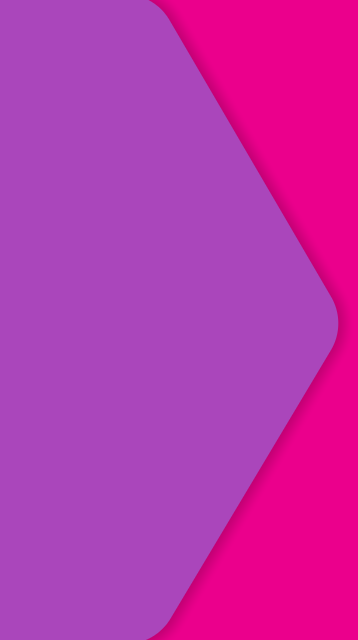
Write a Shadertoy shader that draws this background.

```glsl
// A flat purple panel with a rounded arrow-like tip over a magenta ground.
// The panel is a signed distance to a convex core grown by a corner radius;
// the same distance, slightly shifted, gives the soft shadow along its edge.

// Lengths are in units of the canvas height
const vec3 PANEL_COLOR = vec3(0.667, 0.275, 0.733);
const vec3 GROUND_COLOR = vec3(0.922, 0.0, 0.549);
const vec2 TIP = vec2(0.4466, 0.4948);
const vec2 TOP_CORNER = vec2(0.194, 0.9273);
const vec2 BOTTOM_CORNER = vec2(0.1961, 0.0756);
const float CORNER_RADIUS = 0.082;
const float LEFT_REACH = 2.0;
const vec2 SHADOW_OFFSET = vec2(0.003, -0.001);
const float SHADOW_INNER = -0.010;
const float SHADOW_OUTER = 0.024;
const float SHADOW_STRENGTH = 0.19;

float segmentDistance(vec2 p, vec2 a, vec2 b) {
    vec2 ap = p - a, ab = b - a;
    return length(ap - ab * clamp(dot(ap, ab) / dot(ab, ab), 0.0, 1.0));
}

// Negative inside the panel; each half uses its own corner
float panelDistance(vec2 p) {
    vec2 corner = p.y > TIP.y ? TOP_CORNER : BOTTOM_CORNER;
    float slanted = segmentDistance(p, TIP, corner);
    float flatSide = segmentDistance(p, corner, vec2(-LEFT_REACH, corner.y));
    float along = (p.y - TIP.y) / (corner.y - TIP.y);
    bool inside = along < 1.0 && p.x < mix(TIP.x, corner.x, along);
    float core = min(slanted, flatSide);
    return (inside ? -core : core) - CORNER_RADIUS;
}

void mainImage(out vec4 fragColor, in vec2 fragCoord) {
    vec2 p = fragCoord / iResolution.y;
    float pixel = 1.0 / iResolution.y;

    // Ground darkened by the shadow
    float shadowDistance = panelDistance(p - SHADOW_OFFSET);
    float shadow = 1.0 - smoothstep(SHADOW_INNER, SHADOW_OUTER, shadowDistance);
    vec3 color = GROUND_COLOR * (1.0 - SHADOW_STRENGTH * shadow);

    // Panel with a smoothed edge
    float coverage = clamp(0.5 - panelDistance(p) / pixel, 0.0, 1.0);
    color = mix(color, PANEL_COLOR, coverage);

    fragColor = vec4(color, 1.0);
}
```
